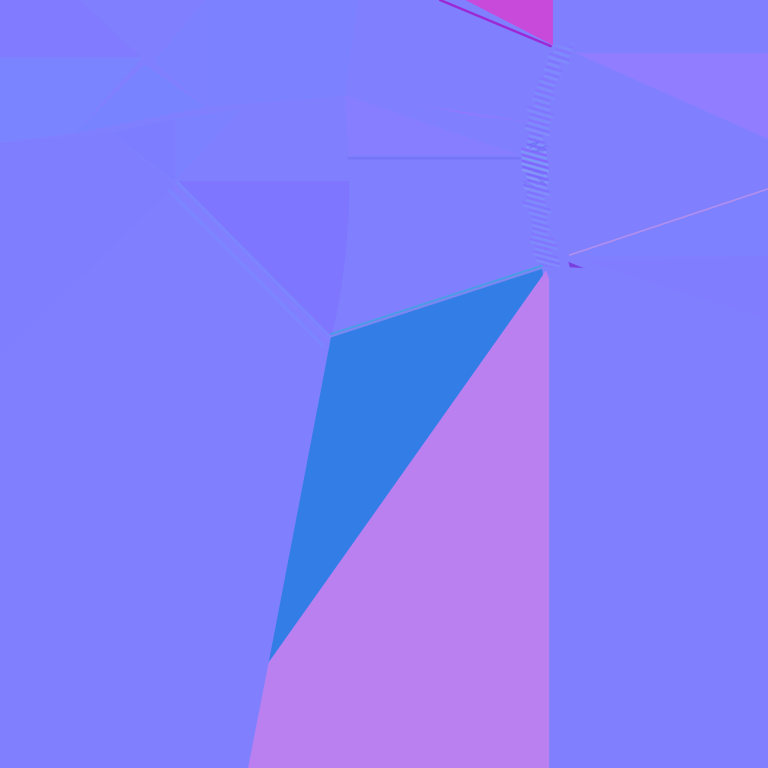
A WebGL 1 fragment shader for this texture map:

```glsl
precision highp float;
uniform vec2 u_resolution;

const vec3 FLAT = vec3(0.502, 0.502, 1.0);
const vec3 BLUE = vec3(0.2, 0.49, 0.9);
const vec3 ORCHID = vec3(0.73, 0.5, 0.94);
const vec3 MAGENTA = vec3(0.78, 0.29, 0.86);
const vec3 VIOLET = vec3(0.61, 0.16, 0.83);
const vec3 COOL = vec3(0.478, 0.518, 1.0);
const vec3 WARM = vec3(0.545, 0.492, 1.0);

float hash(float n) {
  return fract(sin(n * 127.1) * 43758.5453);
}

// Signed distance to a line, negative on its right side
float edge(vec2 p, vec2 a, vec2 b) {
  vec2 d = normalize(b - a);
  return d.x * (p.y - a.y) - d.y * (p.x - a.x);
}

float cover(float d) {
  float aa = 0.7 / min(u_resolution.x, u_resolution.y);
  return 1.0 - smoothstep(-aa, aa, d);
}

// Convex facets with clockwise corners
float tri(vec2 p, vec2 a, vec2 b, vec2 c) {
  return cover(max(edge(p, a, b), max(edge(p, b, c), edge(p, c, a))));
}

float quad(vec2 p, vec2 a, vec2 b, vec2 c, vec2 d) {
  float ab = max(edge(p, a, b), edge(p, b, c));
  return cover(max(ab, max(edge(p, c, d), edge(p, d, a))));
}

float line(vec2 p, vec2 a, vec2 b, float halfWidth) {
  vec2 d = b - a;
  float t = clamp(dot(p - a, d) / dot(d, d), 0.0, 1.0);
  return cover(length(p - a - d * t) - halfWidth);
}

// Faint facets of the upper left
vec3 paintFacets(vec3 col, vec2 p) {
  col = mix(col, vec3(0.498, 0.495, 1.0), quad(p, vec2(0.0, 0.815), vec2(0.145, 0.827), vec2(0.229, 0.757), vec2(0.0, 0.538)));
  col = mix(col, vec3(0.5, 0.484, 1.0), quad(p, vec2(0.0, 1.0), vec2(0.104, 1.0), vec2(0.185, 0.925), vec2(0.0, 0.925)));
  col = mix(col, vec3(0.488, 0.506, 1.0), quad(p, vec2(0.267, 1.0), vec2(0.466, 1.0), vec2(0.449, 0.875), vec2(0.267, 0.861)));
  col = mix(col, vec3(0.488, 0.506, 1.0), tri(p, vec2(0.2, 0.92), vec2(0.267, 1.0), vec2(0.267, 0.861)));
  col = mix(col, COOL, quad(p, vec2(0.0, 0.925), vec2(0.185, 0.925), vec2(0.098, 0.827), vec2(0.0, 0.814)));
  col = mix(col, vec3(0.47, 0.515, 1.0), tri(p, vec2(0.189, 0.916), vec2(0.267, 0.861), vec2(0.098, 0.827)));
  col = mix(col, vec3(0.488, 0.495, 1.0), tri(p, vec2(0.145, 0.827), vec2(0.228, 0.846), vec2(0.228, 0.764)));
  col = mix(col, vec3(0.488, 0.506, 1.0), tri(p, vec2(0.228, 0.846), vec2(0.313, 0.857), vec2(0.228, 0.764)));
  // Violet wedge with a bowed right side
  float bow = p.x - 0.455 + 0.56 * pow(max(0.764 - p.y, 0.0), 2.0);
  float wedge = max(edge(p, vec2(0.431, 0.561), vec2(0.232, 0.764)), max(bow, p.y - 0.764));
  return mix(col, vec3(0.494, 0.463, 1.0), cover(wedge));
}

// Short slanted ridges along a bent vertical seam
vec3 paintSeam(vec3 col, vec2 p) {
  float dy = p.y - 0.80;
  float x = p.x - 0.697 - dy * dy * (dy > 0.0 ? 1.9 : 0.75);
  float row = (p.y + x * 0.28) / 0.0078;
  float id = floor(row);
  float reach = 0.009 + 0.009 * hash(id);
  float span = smoothstep(0.648, 0.656, p.y) * (1.0 - smoothstep(0.935, 0.945, p.y));
  float mask = span * cover(abs(x + 0.004 * (hash(id + 7.0) - 0.5)) - reach);
  float ridge = sin(6.2832 * fract(row));
  float busy = 0.045 + 0.07 * exp(-pow((p.y - 0.785) / 0.03, 2.0));
  vec3 tilt = vec3(0.5 * (hash(id + 3.0) - 0.5), 1.0, -0.35);
  col += mask * ridge * busy * tilt;
  // Crossing scratches in the busiest stretch
  for (int i = 0; i < 9; i++) {
    float n = float(i);
    vec2 a = vec2(0.682 + 0.025 * hash(n + 11.0), 0.745 + 0.085 * hash(n + 23.0));
    vec2 b = a + vec2(0.008 + 0.008 * hash(n + 31.0), 0.024 * (hash(n + 41.0) - 0.5));
    col = mix(col, mix(vec3(0.39, 0.4, 0.95), WARM, hash(n)), 0.7 * line(p, a, b, 0.0008));
  }
  return col;
}

void main() {
  vec2 p = gl_FragCoord.xy / u_resolution;
  vec3 col = paintFacets(FLAT, p);

  // Parallel creases down to the blue corner
  vec2 corner = vec2(0.431, 0.561);
  for (int i = 0; i < 3; i++) {
    vec2 shift = vec2(-0.006, -0.005) * float(i);
    vec3 tint = mix(vec3(0.48, 0.535, 1.0), vec3(0.525, 0.485, 1.0), mod(float(i), 2.0));
    col = mix(col, tint, 0.7 * line(p, vec2(0.231, 0.763) + shift, corner + shift, 0.0016));
  }

  // Warm slivers left of the seam
  col = mix(col, vec3(0.53, 0.495, 1.0), tri(p, vec2(0.449, 0.876), vec2(0.677, 0.798), vec2(0.454, 0.798)));
  col = mix(col, vec3(0.58, 0.47, 0.99), tri(p, vec2(0.553, 0.862), vec2(0.69, 0.841), vec2(0.61, 0.851)));
  col = mix(col, vec3(0.46, 0.46, 0.97), line(p, vec2(0.454, 0.794), vec2(0.677, 0.794), 0.0018));

  // Wedges fanning right of the seam
  col = mix(col, vec3(0.565, 0.49, 1.0), tri(p, vec2(0.749, 0.931), vec2(1.0, 0.931), vec2(1.0, 0.819)));
  col = mix(col, vec3(0.49, 0.506, 1.0), tri(p, vec2(0.742, 0.668), vec2(1.0, 0.754), vec2(1.0, 0.667)));
  col = mix(col, vec3(0.506, 0.492, 1.0), tri(p, vec2(0.76, 0.66), vec2(1.0, 0.667), vec2(1.0, 0.583)));
  col = mix(col, vec3(0.71, 0.56, 0.92), line(p, vec2(0.742, 0.668), vec2(1.0, 0.754), 0.001));
  col = paintSeam(col, p);
  col = mix(col, vec3(0.48, 0.25, 0.87), tri(p, vec2(0.74, 0.659), vec2(0.76, 0.651), vec2(0.742, 0.652)));

  // Magenta shard and its violet edge
  col = mix(col, MAGENTA, tri(p, vec2(0.604, 1.001), vec2(0.72, 1.001), vec2(0.72, 0.941)));
  col = mix(col, VIOLET, line(p, vec2(0.573, 1.0), vec2(0.717, 0.94), 0.0016));

  // Large orchid and blue facets
  vec2 tip = vec2(0.7055, 0.651);
  vec2 foot = vec2(0.35, 0.138);
  float orchid = max(edge(p, foot, vec2(0.711, 0.648)), edge(p, vec2(0.323, 0.0), foot));
  orchid = max(orchid, max(p.x - 0.715, edge(p, vec2(0.711, 0.648), vec2(0.715, 0.637))));
  col = mix(col, ORCHID, cover(orchid));
  col = mix(col, BLUE, quad(p, corner, tip, vec2(0.707, 0.642), foot));
  col = mix(col, vec3(0.48, 0.53, 0.94), line(p, corner + vec2(0.0, 0.001), tip, 0.0012));
  col = mix(col, vec3(0.28, 0.62, 0.89), line(p, corner + vec2(0.0, 0.004), tip + vec2(0.0, 0.003), 0.0012));
  gl_FragColor = vec4(col, 1.0);
}
```
